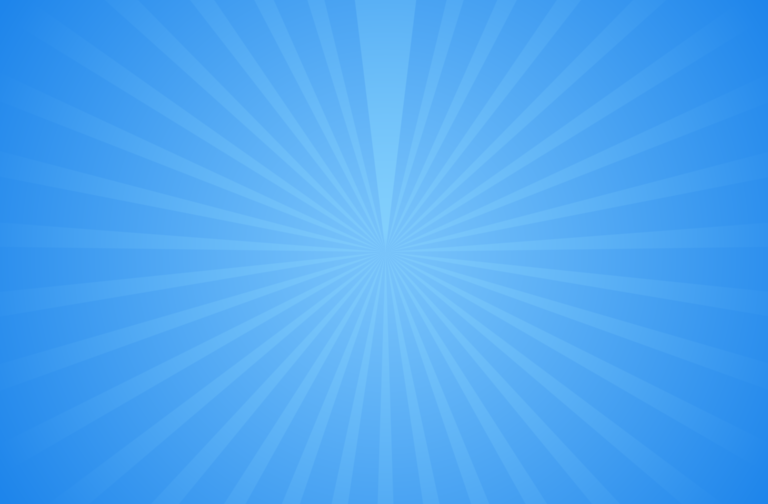
Write a WebGL 2 fragment shader that draws this background.

```glsl
#version 300 es
precision highp float;
// Pale sunburst rays fading outward over a radial blue gradient.

uniform vec2 u_resolution;
out vec4 fragColor;

const float TAU = 6.2831853;

// Layout: the centre is a fraction of the canvas, lengths are in canvas heights.
const vec2 CENTRE = vec2(0.502, 0.500);
const float RAY_COUNT = 35.0;
const float RAY_FILL = 0.35;       // lit share of each angular step
const float CORE_SOFTNESS = 0.12;  // flattens the gradient near the centre
const float GLOW_RADIUS = 0.913;
const float RAY_REACH = 0.86;

// Colour and strength
const vec3 INNER_BLUE = vec3(0.515, 0.795, 0.99);
const vec3 OUTER_BLUE = vec3(0.115, 0.52, 0.92);
const vec3 RAY_BLUE = vec3(0.56, 0.87, 1.0);
const float RAY_STRENGTH = 0.33;
const float TOP_RAY_BOOST = 1.55;

// Smooth coverage of a wedge, from the angle off its axis and its half angle.
float wedge(float offAxis, float halfAngle, float radius, float pixel) {
    float inside = (halfAngle - abs(offAxis)) * radius;
    return smoothstep(-pixel, pixel, inside);
}

void main() {
    float pixel = 1.0 / u_resolution.y;
    vec2 p = (gl_FragCoord.xy - CENTRE * u_resolution) * pixel;
    float radius = length(p);

    // Radial background
    float depth = length(vec2(radius, CORE_SOFTNESS)) / GLOW_RADIUS;
    vec3 colour = mix(INNER_BLUE, OUTER_BLUE, min(depth, 1.0));

    // Evenly spaced rays, with one centred straight down
    float stepAngle = TAU / RAY_COUNT;
    float fromDown = atan(p.x, -p.y);
    float offAxis = (fract(fromDown / stepAngle + 0.5) - 0.5) * stepAngle;
    float rays = wedge(offAxis, 0.5 * RAY_FILL * stepAngle, radius, pixel);

    // The two uppermost rays join into one broad, brighter beam
    float fromUp = atan(p.x, p.y);
    float beamHalf = 0.5 * (1.0 + RAY_FILL) * stepAngle;
    float beam = wedge(fromUp, beamHalf, radius, pixel);
    rays = max(rays, beam * TOP_RAY_BOOST);

    // Rays fade toward the rim and dissolve at the core
    float fade = clamp(1.0 - radius / RAY_REACH, 0.0, 1.0);
    fade *= mix(0.4, 1.0, smoothstep(0.0, 0.05, radius));
    colour = mix(colour, RAY_BLUE, RAY_STRENGTH * rays * fade);

    fragColor = vec4(colour, 1.0);
}
```
